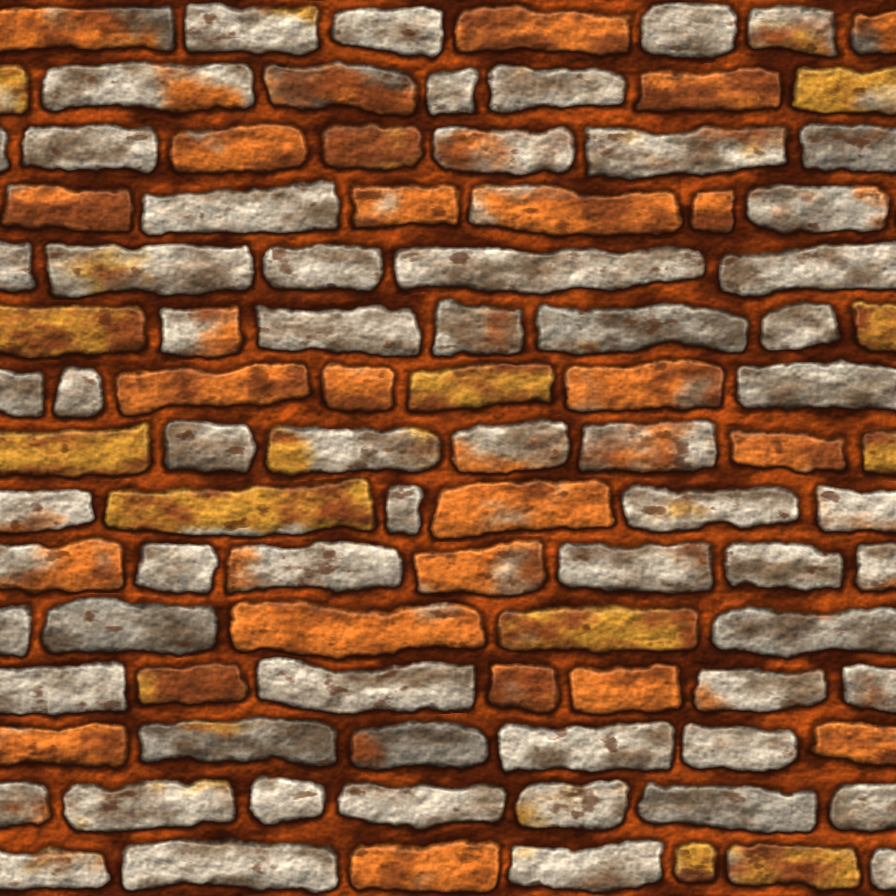
A WebGL 1 fragment shader for this texture:

```glsl
precision highp float;
// Tiling dry-laid wall: fifteen courses of long grey and rust-stained stones in rusty mortar.
uniform vec2 u_resolution;

const float ROWS = 15.0;
const vec3 SHADOW = vec3(0.13, 0.045, 0.02);
const vec3 MORTAR_DARK = vec3(0.29, 0.11, 0.04);
const vec3 MORTAR_LIGHT = vec3(0.63, 0.27, 0.08);
const vec3 GREY_DARK = vec3(0.46, 0.37, 0.28);
const vec3 GREY_LIGHT = vec3(0.79, 0.73, 0.64);
const vec3 RUST = vec3(0.52, 0.25, 0.11);
const vec3 ORANGE = vec3(0.86, 0.44, 0.14);
const vec3 OCHRE = vec3(0.78, 0.53, 0.16);

struct Stone {
  float dist;  // signed distance, in course heights
  vec2 local;  // position from the stone centre
  vec2 id;     // wrapped column and row
};

float hash(vec2 p) {
  vec3 q = fract(p.xyx * vec3(0.1031, 0.1030, 0.0973));
  q += dot(q, q.yzx + 33.33);
  return fract((q.x + q.y) * q.z);
}

// Value noise that wraps after "period" lattice cells
float noise(vec2 p, vec2 period) {
  vec2 i = floor(p);
  vec2 f = p - i;
  f = f * f * (3.0 - 2.0 * f);
  vec2 a = mod(i, period);
  vec2 b = mod(i + 1.0, period);
  return mix(mix(hash(a), hash(vec2(b.x, a.y)), f.x),
             mix(hash(vec2(a.x, b.y)), hash(b), f.x), f.y);
}

float fbm(vec2 uv, vec2 period) {
  float sum = 0.0;
  float amp = 0.533;
  for (int i = 0; i < 4; i++) {
    sum += amp * noise(uv * period, period);
    uv += vec2(0.37, 0.19);
    period *= 2.0;
    amp *= 0.5;
  }
  return sum;
}

// Jittered joint position, in column units
float joint(float i, float row, float count) {
  return i + 0.76 * (hash(vec2(mod(i, count) + 3.0, row + 41.0)) - 0.5);
}

float roundedBox(vec2 p, vec2 halfSize, float radius) {
  vec2 q = abs(p) - halfSize + radius;
  return length(max(q, 0.0)) + min(max(q.x, q.y), 0.0) - radius;
}

Stone findStone(vec2 p) {
  float row = mod(floor(p.y), ROWS);
  float count = 4.0 + floor(3.0 * hash(vec2(row, 17.0)));
  float width = ROWS / count;
  float x = p.x / width + hash(vec2(row, 29.0));
  float i = floor(x);
  if (x < joint(i, row, count)) i -= 1.0;
  else if (x >= joint(i + 1.0, row, count)) i += 1.0;
  float left = joint(i, row, count);
  float right = joint(i + 1.0, row, count);

  Stone s;
  s.id = vec2(mod(i, count), row);
  s.local = vec2((x - 0.5 * (left + right)) * width, fract(p.y) - 0.5);
  float tilt = 0.06 * (hash(s.id + 61.0) - 0.5);
  float taper = 0.05 * (hash(s.id + 73.0) - 0.5);
  s.local.y += tilt * s.local.x;
  vec2 halfSize = vec2(0.5 * (right - left) * width - 0.11,
                       0.33 + 0.07 * hash(s.id + 83.0) + taper * s.local.x);
  s.dist = roundedBox(s.local, halfSize, 0.08 + 0.16 * hash(s.id + 97.0));
  return s;
}

vec3 stoneColor(vec2 uv, vec2 id) {
  float kind = hash(id + 113.0);
  vec2 shift = vec2(hash(id + 127.0), hash(id + 131.0));
  float tone = fbm(uv + shift, vec2(22.0, 44.0));
  float patches = fbm(uv + shift.yx, vec2(9.0, 14.0));
  vec3 grey = mix(GREY_DARK, GREY_LIGHT, smoothstep(0.2, 0.68, tone));
  grey *= mix(0.72, 1.04, smoothstep(0.0, 0.3, hash(id + 139.0)));
  vec3 warm = mix(ORANGE, OCHRE, step(0.7, hash(id + 149.0)));
  vec3 stain = mix(RUST, warm, smoothstep(0.3, 0.7, tone + 0.4 * (shift.x - 0.5)));
  float bias = mix(-0.22, 0.3, smoothstep(0.2, 1.0, kind));
  return mix(grey, stain, 0.92 * smoothstep(0.46, 0.66, patches + bias));
}

void main() {
  vec2 uv = gl_FragCoord.xy / u_resolution;
  float pixel = ROWS / min(u_resolution.x, u_resolution.y);

  // Wavy courses and chipped outlines
  vec2 wobble = vec2(fbm(uv, vec2(24.0)), fbm(uv + 0.43, vec2(11.0, 15.0))) - 0.5;
  Stone s = findStone(uv * ROWS + wobble * vec2(0.24, 0.42));
  float d = s.dist + 0.13 * (fbm(uv + 0.71, vec2(48.0)) - 0.5);

  // Surface relief lit from the upper left, and fine grain
  vec2 reliefScale = vec2(44.0, 66.0);
  float relief = fbm(uv, reliefScale) - fbm(uv + vec2(-0.002, 0.003), reliefScale);
  float grain = noise(uv * 230.0, vec2(230.0)) - 0.5;

  // Mortar with contact shadow, deepest under each stone
  vec3 mortar = mix(MORTAR_DARK, MORTAR_LIGHT, smoothstep(0.28, 0.7, fbm(uv, vec2(16.0, 32.0))));
  mortar *= 1.0 + 1.6 * relief + 0.2 * grain;
  float depth = mix(0.95, 0.55, smoothstep(-0.35, 0.3, s.local.y));
  mortar = mix(mortar, SHADOW, depth * (1.0 - smoothstep(0.0, 0.12, d)));

  // Stone face with worn pits, pale rim and darkened edge
  vec3 face = stoneColor(uv, s.id) * (1.0 + 1.5 * relief + 0.22 * grain);
  float pits = smoothstep(0.66, 0.8, fbm(uv + 0.57, vec2(36.0, 60.0)));
  face = mix(face, RUST * 0.6, 0.6 * pits);
  face *= 1.0 - 0.25 * smoothstep(0.05, 0.4, -s.local.y);
  float rim = smoothstep(0.05, 0.0, abs(d + 0.07));
  face += 0.1 * rim * smoothstep(-0.3, 0.3, s.local.y);
  face *= 1.0 - 0.5 * smoothstep(-0.07, 0.0, d);

  float edge = max(pixel, 0.02);
  gl_FragColor = vec4(mix(face, mortar, smoothstep(-edge, edge, d)), 1.0);
}
```
